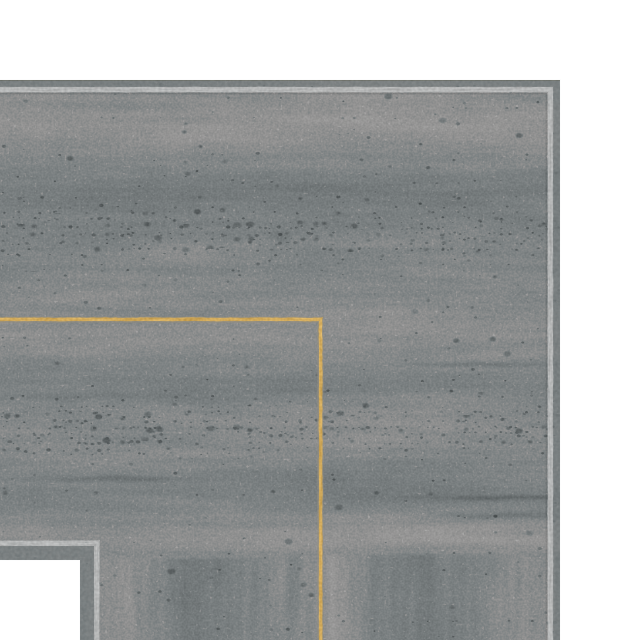
Give the GLSL for this background, as a WebGL 2 fragment shader.

```glsl
#version 300 es
precision highp float;
// A worn asphalt road corner with pale edge lines and a yellow centre line on white.

uniform vec2 u_resolution;
out vec4 fragColor;

float hash(vec2 p) {
    vec3 q = fract(vec3(p.xyx) * 0.1031);
    q += dot(q, q.yzx + 33.33);
    return fract((q.x + q.y) * q.z);
}

float gradientDot(vec2 cell, vec2 offset) {
    float angle = 6.2832 * hash(cell);
    return dot(vec2(cos(angle), sin(angle)), offset);
}

// Gradient noise, roughly -0.7 to 0.7
float noise(vec2 p) {
    vec2 i = floor(p), f = fract(p);
    vec2 u = f * f * f * (f * (f * 6.0 - 15.0) + 10.0);
    vec2 e = vec2(1.0, 0.0);
    return mix(mix(gradientDot(i, f), gradientDot(i + e, f - e), u.x),
               mix(gradientDot(i + e.yx, f - e.yx), gradientDot(i + 1.0, f - 1.0), u.x), u.y);
}

float band(float x, float center, float width) {
    float d = (x - center) / width;
    return exp(-d * d);
}

// Thin dark horizontal smear, fading at both ends
float smear(vec2 p, vec2 center, vec2 size) {
    p.y += 0.004 * noise(p * vec2(14.0, 30.0));
    return band(p.x, center.x, size.x) * band(p.y, center.y, size.y);
}

// Small pits at several scales, gathered along two belts
float pits(vec2 p, float px) {
    float belts = band(p.y, 0.635, 0.035) + 1.3 * band(p.y, 0.33, 0.03);
    float sum = 0.0;
    for (int k = 0; k < 3; k++) {
        vec2 q = p * (50.0 + 36.0 * float(k)) + 17.0 * float(k);
        vec2 cell = floor(q);
        vec2 center = 0.3 + 0.4 * vec2(hash(cell + 5.0), hash(cell + 91.0));
        float radius = 0.09 + 0.15 * hash(cell + 43.0);
        float present = step(hash(cell + 151.0), 0.025 + 0.24 * belts);
        float d = length((fract(q) - center) * vec2(0.8, 1.1));
        float soft = 0.06 + px * 50.0;
        sum += present * smoothstep(radius + soft, radius - soft, d) * (0.4 + 0.6 * hash(cell + 7.0));
    }
    return min(sum, 1.0);
}

vec3 asphalt(vec2 p, float px) {
    // Broad tones running along the horizontal arm
    float across = 0.526 + 0.04 * band(p.y, 0.81, 0.055) - 0.035 * band(p.y, 0.70, 0.045)
        - 0.012 * band(p.y, 0.62, 0.05) + 0.022 * band(p.y, 0.48, 0.04)
        - 0.025 * band(p.y, 0.40, 0.025) + 0.012 * band(p.y, 0.33, 0.03)
        - 0.028 * band(p.y, 0.24, 0.035) + 0.035 * band(p.y, 0.163, 0.025);
    across += 0.035 * noise(p * vec2(2.5, 22.0)) + 0.03 * noise(p * vec2(5.0, 75.0) + 9.0);
    across -= 0.09 * smear(p, vec2(0.80, 0.223), vec2(0.14, 0.004))
        + 0.07 * smear(p, vec2(0.19, 0.252), vec2(0.10, 0.005))
        + 0.06 * smear(p, vec2(0.74, 0.43), vec2(0.10, 0.004))
        + 0.05 * smear(p, vec2(0.78, 0.195), vec2(0.10, 0.004))
        + 0.05 * smear(p, vec2(0.12, 0.38), vec2(0.18, 0.006))
        + 0.05 * smear(p, vec2(0.44, 0.63), vec2(0.015, 0.009));

    // Broad tones running down the vertical arm
    float down = 0.525 + 0.03 * band(p.x, 0.19, 0.05) - 0.045 * band(p.x, 0.31, 0.06)
        + 0.045 * band(p.x, 0.525, 0.03) - 0.045 * band(p.x, 0.66, 0.08) + 0.03 * band(p.x, 0.82, 0.04);
    down += 0.035 * noise(p * vec2(26.0, 3.0)) + 0.035 * noise(p * vec2(80.0, 6.0));
    float seam = 0.127 + 0.006 * smoothstep(0.40, 0.41, p.x);
    float tone = mix(across, down, smoothstep(seam + 0.004, seam - 0.004, p.y));

    // Mottling, grain and pits
    tone += 0.014 * noise(p * 24.0) + 0.03 * noise(p * 150.0) + 0.05 * noise(p * 310.0);
    tone += 0.07 * smoothstep(0.32, 0.6, noise(p * 190.0 + 31.0));
    tone -= 0.16 * pits(p, px);
    return tone + mix(vec3(-0.022, 0.0, 0.005), vec3(0.004, 0.002, 0.0), smoothstep(0.50, 0.58, tone));
}

float stripe(float d, float center, float halfWidth, float px) {
    return smoothstep(halfWidth + px, halfWidth - px, abs(d - center));
}

void main() {
    vec2 p = gl_FragCoord.xy / u_resolution;
    float px = 0.6 / min(u_resolution.x, u_resolution.y);
    float corner = max(p.x, p.y); // Nested square corners
    float along = min(p.x, p.y);
    vec3 color = asphalt(p, px);

    // Darker kerb strips beyond the edge lines
    float kerb = smoothstep(0.862, 0.866, corner) + smoothstep(0.149, 0.145, corner);
    color = mix(color, vec3(0.46, 0.485, 0.49) + 0.06 * noise(p * 180.0), 0.7 * kerb);
    color -= 0.06 * stripe(corner, 0.8535, 0.001, px);
    color -= vec3(0.05, 0.06, 0.09) * stripe(corner, 0.8745, 0.001, px) * step(p.x, p.y);

    // Painted lines with worn, slightly uneven edges
    float wobble = 0.0008 * noise(vec2(along * 28.0, 3.0)) + 0.0005 * noise(p * 160.0);
    float wear = noise(vec2(along * 22.0, corner * 260.0));
    float pale = stripe(corner + wobble, 0.8600, 0.0042, px) + stripe(corner + wobble, 0.1513, 0.0042, px);
    vec3 paint = vec3(0.735, 0.74, 0.74) + 0.13 * wear + 0.08 * noise(p * 210.0);
    color = mix(color, paint, pale * (0.9 - 0.35 * smoothstep(0.1, 0.5, wear)));
    color = mix(color, vec3(0.57, 0.55, 0.50), 0.6 * stripe(corner + wobble, 0.5005, 0.0048, px));
    vec3 yellow = vec3(0.83, 0.67, 0.35) + 0.10 * wear + 0.08 * noise(p * 230.0);
    color = mix(color, yellow, 0.95 * stripe(corner + wobble, 0.5010, 0.0028, px));

    // White beyond the road's outer and inner corners
    float road = stripe(corner, 0.5, 0.375, px);
    fragColor = vec4(mix(vec3(1.0), color, road), 1.0);
}
```
